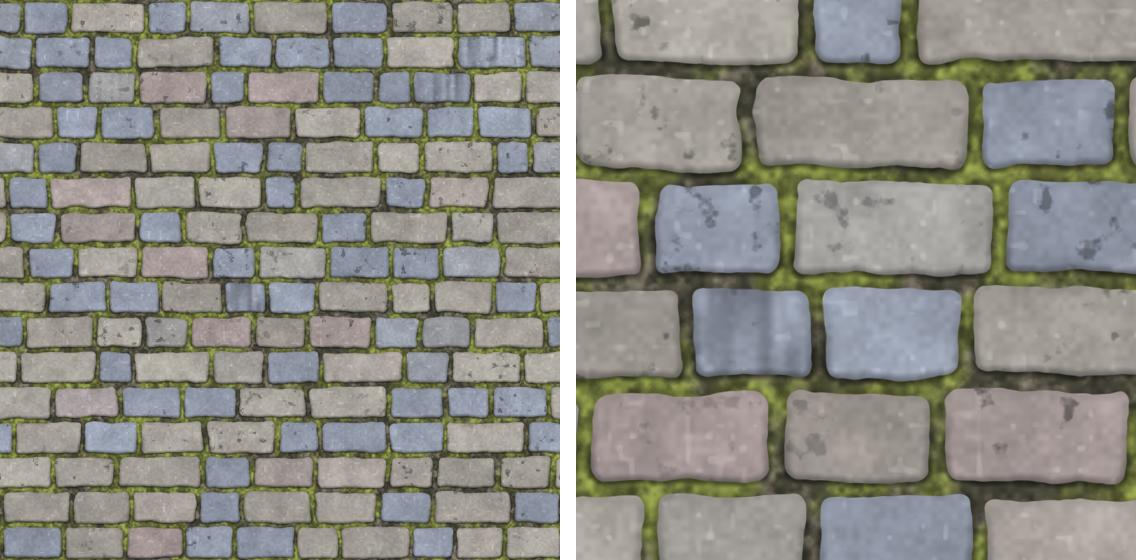
Left: the whole. Right: its middle third, enlarged.
Reproduce this texture procedurally as a Shadertoy shader.

```glsl
// Old cobblestone paving: sixteen courses of worn grey setts with mossy joints.

const float ROWS = 16.0;
const float MIN_STONES = 9.0;        // stones per course, some have one more
const float EXTRA_STONE_ODDS = 0.35;
const float JOINT_JITTER = 0.23;     // fraction of a stone's width
const float HALF_GAP = 0.0036;       // canvas units
const float GAP_VARIATION = 0.0022;
const float CORNER_RADIUS = 0.0075;
const float EDGE_WOBBLE = 0.0042;
const float STREAKED_ODDS = 0.05;

const vec3 WARM_STONE = vec3(0.645, 0.627, 0.597);
const vec3 BLUE_STONE = vec3(0.565, 0.595, 0.655);
const vec3 PINK_STONE = vec3(0.630, 0.580, 0.575);
const vec3 SOIL = vec3(0.27, 0.265, 0.215);
const vec3 GRIT = vec3(0.45, 0.43, 0.37);
const vec3 DARK_MOSS = vec3(0.35, 0.37, 0.20);
const vec3 LIGHT_MOSS = vec3(0.52, 0.56, 0.27);

float hash(vec2 p) {
    vec3 q = fract(vec3(p.xyx) * 0.1031);
    q += dot(q, q.yzx + 33.33);
    return fract((q.x + q.y) * q.z);
}

// Value noise that tiles over the unit square; frequency is a whole number.
float noise(vec2 uv, vec2 frequency, float seed) {
    vec2 p = uv * frequency;
    vec2 cell = floor(p), f = fract(p);
    f = f * f * (3.0 - 2.0 * f);
    vec2 a = mod(cell, frequency) + seed;
    vec2 b = mod(cell + 1.0, frequency) + seed;
    return mix(mix(hash(a), hash(vec2(b.x, a.y)), f.x),
               mix(hash(vec2(a.x, b.y)), hash(b), f.x), f.y);
}

float fbm(vec2 uv, float frequency, float seed) {
    float sum = 0.0, weight = 0.5;
    for (int i = 0; i < 4; i++) {
        sum += weight * noise(uv, vec2(frequency), seed + float(i) * 17.0);
        frequency *= 2.0;
        weight *= 0.5;
    }
    return sum / 0.9375;
}

// Position of a vertical joint, in stone counts along its course.
float jointAt(float index, float row, float count) {
    return index + JOINT_JITTER * (2.0 * hash(vec2(mod(index, count), row + 41.0)) - 1.0);
}

float roundedBox(vec2 p, vec2 halfSize, float radius) {
    vec2 q = abs(p) - halfSize + radius;
    return length(max(q, 0.0)) + min(max(q.x, q.y), 0.0) - radius;
}

vec3 jointColor(vec2 uv) {
    float patches = fbm(uv, 22.0, 3.0);
    float tufts = fbm(uv, 90.0, 61.0);
    vec3 soil = mix(SOIL, GRIT, smoothstep(0.4, 0.75, tufts));
    vec3 moss = mix(DARK_MOSS, LIGHT_MOSS, smoothstep(0.3, 0.66, tufts));
    vec3 color = mix(soil, moss, smoothstep(0.34, 0.56, patches));
    return color * (0.76 + 0.48 * noise(uv, vec2(240.0), 7.0));
}

vec3 stoneColor(vec2 uv, vec2 id, float width) {
    float tint = hash(id + 5.3), tone = hash(id + 19.7);
    float isBlue = smoothstep(0.99, 0.91, width + 0.5 * (tint - 0.5));
    vec3 warm = mix(WARM_STONE, PINK_STONE, smoothstep(0.72, 0.95, tone));
    vec3 color = mix(warm, BLUE_STONE, isBlue) * (0.95 + 0.12 * hash(id + 31.1));

    // Mottling, grain, pits and pale flecks.
    float grain = noise(uv, vec2(256.0), 11.0);
    color *= 1.0 + 0.24 * (fbm(uv, 40.0, 23.0) - 0.5) + 0.10 * (grain - 0.5);
    float pits = smoothstep(0.67, 0.82, fbm(uv, 75.0, 83.0));
    color *= 1.0 - 0.34 * pits * smoothstep(0.2, 0.8, hash(id + 47.9));
    color += 0.07 * smoothstep(0.80, 0.97, noise(uv, vec2(150.0), 97.0));

    // A few slaty stones carry upright streaks.
    float streaked = step(hash(id + 71.3), STREAKED_ODDS) * isBlue;
    return color * (1.0 + streaked * (0.4 * noise(uv, vec2(130.0, 14.0), 29.0) - 0.25));
}

void mainImage(out vec4 fragColor, in vec2 fragCoord) {
    vec2 uv = fragCoord / iResolution.y;
    float pixel = 1.0 / iResolution.y;

    // Chipped outlines come from warping the plane.
    vec2 warp = vec2(fbm(uv, 30.0, 37.0), fbm(uv, 30.0, 53.0)) - 0.5;
    vec2 p = uv + 2.0 * EDGE_WOBBLE * warp;

    // Find the course, then the stone between two uneven joints.
    float course = floor(p.y * ROWS);
    float row = mod(course, ROWS);
    float count = MIN_STONES + step(hash(vec2(row, 8.0)), EXTRA_STONE_ODDS);
    float along = p.x * count + hash(vec2(row, 2.0));
    float index = floor(along + 0.5);
    index -= step(along, jointAt(index, row, count));
    float left = jointAt(index, row, count);
    float right = jointAt(index + 1.0, row, count);
    vec2 id = vec2(mod(index, count), row);

    // Slightly tilted and tapered block with rounded corners.
    vec2 local = vec2((along - 0.5 * (left + right)) / count, p.y - (course + 0.5) / ROWS);
    vec2 halfSize = 0.5 * vec2((right - left) / count, 1.0 / ROWS) - HALF_GAP;
    halfSize -= GAP_VARIATION * vec2(hash(id + 13.0), hash(id + 27.0));
    local.y += 0.04 * (hash(id + 61.0) - 0.5) * local.x;
    halfSize.x += 0.09 * (hash(id + 77.0) - 0.5) * local.y;
    float dist = roundedBox(local, halfSize, CORNER_RADIUS);

    // Worn faces: darker rims, a lighter upper edge.
    vec3 stone = stoneColor(uv, id, right - left);
    float rim = smoothstep(-0.0055, 0.0, dist);
    float facing = local.y / halfSize.y;
    stone *= 1.0 - rim * (0.17 - 0.13 * facing);

    // Shadow pools in the joint, deepest beneath each stone.
    float shade = smoothstep(0.0045, 0.0, dist) * (0.30 - 0.16 * facing);
    vec3 joint = jointColor(uv) * (1.0 - shade);
    fragColor = vec4(mix(stone, joint, smoothstep(-pixel, pixel, dist)), 1.0);
}
```
